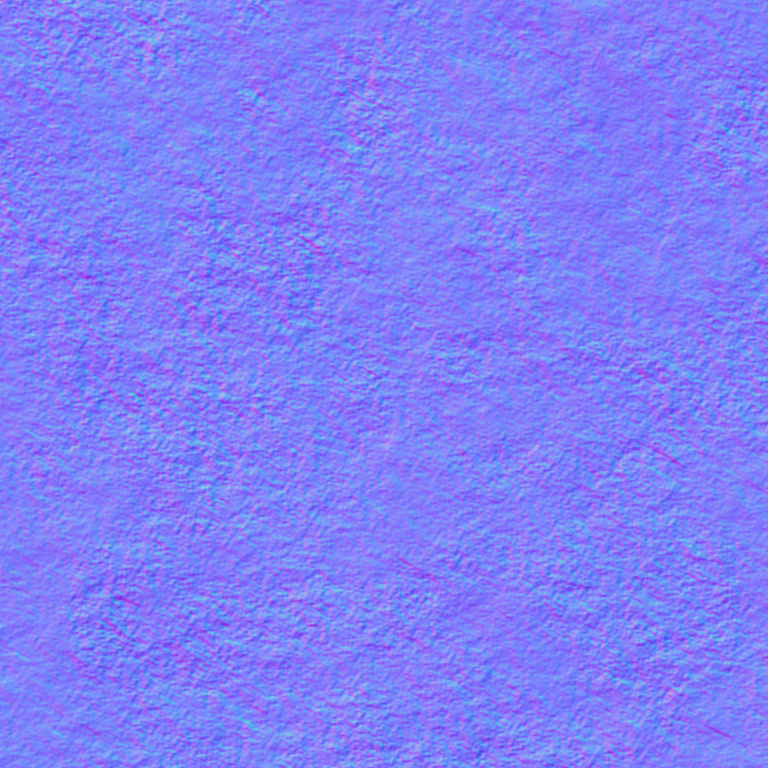
Reproduce this texture map procedurally as a Shadertoy shader.

```glsl
// Tangent-space normal map of rough, trowelled plaster with fine grain and faint ledges.
#define BASE_FREQ 26.0     // cells across the canvas in the broadest layer
#define FREQ_STEP 1.75     // frequency ratio between layers
#define LAYERS 5
#define BASE_SLOPE 0.06    // slope of the broadest layer
#define SLOPE_STEP 1.42    // slope ratio between layers
#define STREAK_ANGLE -0.5  // trowel direction in radians
#define STRETCH_BROAD 0.6  // below 1 lengthens the grain along the streak
#define STRETCH_FINE 0.85
#define LEDGE_SLOPE 0.4
#define TILT 0.075         // broad undulation
#define BLUE_LEVEL 0.982

float hash(vec2 p) {
    vec3 q = fract(p.xyx * vec3(0.1031, 0.1030, 0.0973));
    q += dot(q, q.yzx + 33.33);
    return fract((q.x + q.y) * q.z);
}

// Value noise: x is the value, yz its gradient per cell.
vec3 noiseGrad(vec2 p) {
    vec2 cell = floor(p), f = p - cell;
    vec2 u = f * f * f * (f * (f * 6.0 - 15.0) + 10.0);
    vec2 du = 30.0 * f * f * (f - 1.0) * (f - 1.0);
    float a = hash(cell);
    float b = hash(cell + vec2(1.0, 0.0));
    float c = hash(cell + vec2(0.0, 1.0));
    float d = hash(cell + vec2(1.0, 1.0));
    float k = a - b - c + d;
    return vec3(a + (b - a) * u.x + (c - a) * u.y + k * u.x * u.y,
                du * (vec2(b - a, c - a) + k * u.yx));
}

// Noise stretched along a direction, gradient turned back to canvas axes.
vec3 streakNoise(vec2 p, float angle, float stretch, float seed) {
    float c = cos(angle), s = sin(angle);
    mat2 frame = mat2(c * stretch, -s, s * stretch, c);
    vec3 n = noiseGrad(frame * p + seed);
    return vec3(n.x, n.yz * frame);
}

// Broad undulation around zero
float drift(vec2 p) {
    return noiseGrad(p * 5.0).x + 0.7 * noiseGrad(p * 12.0 + 18.0).x - 0.85;
}

void mainImage(out vec4 fragColor, in vec2 fragCoord) {
    vec2 uv = fragCoord / iResolution.y;

    // Patches of smooth and coarse surface
    float patches = 0.5 * noiseGrad(uv * 6.0 + 41.0).x + 0.5 * noiseGrad(uv * 15.0 + 7.0).x;
    float roughness = mix(0.7, 1.4, smoothstep(0.2, 0.8, patches));

    // Slight warp that breaks up the regular lattice
    vec2 bend = 0.0008 * noiseGrad(uv * 37.0 + 61.0).yz;

    // Layered grain, finer layers are steeper and less directed
    vec2 slope = vec2(0.0);
    float freq = BASE_FREQ, steep = BASE_SLOPE;
    for (int i = 0; i < LAYERS; i++) {
        float layer = float(i);
        float fineness = layer / float(LAYERS - 1);
        float angle = STREAK_ANGLE + 0.45 * sin(layer * 2.4);
        float stretch = mix(STRETCH_BROAD, STRETCH_FINE, fineness);
        float resolved = smoothstep(0.8, 2.0, iResolution.y / freq);
        float rough = mix(1.0, roughness, min(fineness * 2.0, 1.0));
        vec2 p = (uv + bend) * freq;
        slope += streakNoise(p, angle, stretch, 17.3 * layer + 3.0).yz * steep * rough * resolved;
        freq *= FREQ_STEP;
        steep *= SLOPE_STEP;
    }

    // Short broken ledges along contours of a stretched field
    vec3 ledge = streakNoise((uv + bend) * 46.0, STREAK_ANGLE, 0.5, 90.0);
    float edge = (ledge.x - 0.5) * 9.0;
    float broken = smoothstep(0.6, 0.9, noiseGrad(uv * 41.0 + 23.0).x);
    slope += ledge.yz * exp(-edge * edge) * broken * LEDGE_SLOPE;

    // Separate drifts of red and green
    slope += TILT * vec2(0.7 * drift(uv + 2.2), drift(uv + 5.8));

    // Pack the normal into colour, red axis pointing left
    vec3 normal = normalize(vec3(slope.x, -slope.y, 1.0));
    vec3 colour = normal * 0.5 + 0.5;
    colour.b *= BLUE_LEVEL;
    fragColor = vec4(colour, 1.0);
}
```
